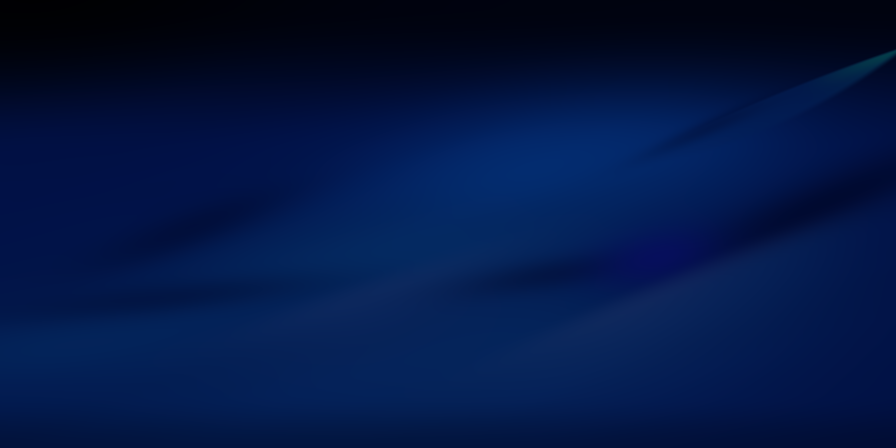
Give the GLSL for this background, as a Shadertoy shader.

```glsl
// Deep blue silk: a navy backdrop darkening to night at the top, overlaid with
// tilted Gaussian glows and shadows, soft-edged diagonal folds and one thin,
// lens-shaped blade at the upper right. Faint stretched noise adds a grain.

#define NIGHT    vec3(0.000, 0.010, 0.060)
#define NAVY     vec3(0.004, 0.066, 0.275)
#define AZURE    vec3(0.015, 0.200, 0.480)
#define TEAL     vec3(0.020, 0.185, 0.400)
#define SLATE    vec3(0.110, 0.190, 0.390)
#define SHADOW   vec3(0.000, 0.030, 0.170)
#define INDIGO   vec3(0.030, 0.050, 0.390)
#define TIP      vec3(0.020, 0.300, 0.300)
#define GRAIN    0.035
#define TILT     0.40

vec2 rotate(vec2 p, float angle) {
    float c = cos(angle), s = sin(angle);
    return vec2(c * p.x + s * p.y, c * p.y - s * p.x);
}

// Elliptical Gaussian spot, tilted by angle.
float glow(vec2 p, vec2 centre, vec2 radius, float angle) {
    vec2 q = rotate(p - centre, angle) / radius;
    return exp(-dot(q, q));
}

// Fold with a fairly crisp upper edge, fading away below it.
float fold(vec2 p, vec2 centre, float reach, float fade, float angle) {
    vec2 q = rotate(p - centre, angle);
    float edge = smoothstep(0.025, -0.035, q.y);
    float along = q.x / reach;
    return edge * exp(min(q.y, 0.0) / fade - along * along);
}

float hash(vec2 p) {
    return fract(sin(dot(p, vec2(127.1, 311.7))) * 43758.5453);
}

float noise(vec2 p) {
    vec2 i = floor(p), f = fract(p);
    f = f * f * (3.0 - 2.0 * f);
    return mix(mix(hash(i), hash(i + vec2(1, 0)), f.x),
               mix(hash(i + vec2(0, 1)), hash(i + vec2(1, 1)), f.x), f.y);
}

// Long streaks running along the tilt of the cloth.
float streaks(vec2 p) {
    vec2 q = rotate(p, TILT * 0.75) * vec2(1.5, 9.0);
    float sum = 0.0, weight = 0.5;
    for (int i = 0; i < 3; i++) {
        sum += weight * noise(q);
        q = q * 2.0 + 7.3;
        weight *= 0.5;
    }
    return sum;
}

vec3 backdrop(vec2 p) {
    vec3 col = mix(NAVY, NIGHT, smoothstep(0.66, 0.98, p.y));
    col *= 1.0 - 0.85 * glow(p, vec2(0.10, 1.02), vec2(0.60, 0.20), 0.15);
    col = mix(col, TEAL, 0.42 * glow(p, vec2(0.65, 0.15), vec2(1.10, 0.24), 0.05));
    return col;
}

vec3 lights(vec3 col, vec2 p) {
    col = mix(col, AZURE, 0.72 * glow(p, vec2(1.15, 0.62), vec2(0.42, 0.14), 0.20));
    col = mix(col, AZURE, 0.42 * glow(p, vec2(1.48, 0.65), vec2(0.32, 0.12), 0.10));
    col = mix(col, TEAL, 0.72 * glow(p, vec2(0.88, 0.43), vec2(0.52, 0.11), 0.12));
    col = mix(col, TEAL, 0.45 * glow(p, vec2(0.12, 0.23), vec2(0.50, 0.08), 0.12));
    col = mix(col, TEAL, 0.45 * glow(p, vec2(1.25, 0.25), vec2(0.50, 0.16), 0.20));
    return col;
}

vec3 shadows(vec3 col, vec2 p) {
    col = mix(col, SHADOW, 0.55 * glow(p, vec2(0.43, 0.49), vec2(0.24, 0.045), 0.35));
    col = mix(col, SHADOW, 0.42 * glow(p, vec2(0.38, 0.335), vec2(0.34, 0.035), 0.10));
    col = mix(col, SHADOW, 0.50 * glow(p, vec2(1.25, 0.39), vec2(0.25, 0.035), 0.15));
    col = mix(col, SHADOW, 0.85 * glow(p, vec2(1.84, 0.545), vec2(0.36, 0.055), TILT));
    col = mix(col, INDIGO, 0.75 * glow(p, vec2(1.47, 0.425), vec2(0.14, 0.060), 0.20));
    return col;
}

vec3 folds(vec3 col, vec2 p) {
    col = mix(col, SLATE, 0.50 * fold(p, vec2(0.82, 0.365), 0.30, 0.10, 0.32));
    col = mix(col, SLATE, 0.72 * fold(p, vec2(1.45, 0.355), 0.34, 0.09, TILT));
    col = mix(col, TEAL, 0.35 * fold(p, vec2(1.70, 0.44), 0.24, 0.20, TILT));
    return col;
}

// Thin lens between two arcs, brightening to green at its far end.
vec3 blade(vec3 col, vec2 p) {
    vec2 q = rotate(p - vec2(1.38, 0.625), TILT);
    float t = q.x / 0.69;
    float bow = max(4.0 * t * (1.0 - t), 0.0);
    float top = smoothstep(0.004, -0.004, q.y - 0.014 * bow);
    float bottom = smoothstep(-0.010, 0.006, q.y + 0.046 * bow);
    float body = top * bottom * smoothstep(0.0, 0.65, t) * step(t, 1.0);
    float rim = exp(-pow((q.y - 0.004 * bow) / 0.018, 2.0));
    col = mix(col, SHADOW, 0.55 * rim * glow(vec2(t), vec2(0.38), vec2(0.35), 0.0));
    col = mix(col, mix(NAVY, TEAL, 0.45), 0.65 * body);
    return mix(col, TIP, 0.75 * body * smoothstep(0.62, 1.0, t) * (0.35 + 0.65 * rim));
}

void mainImage(out vec4 fragColor, in vec2 fragCoord) {
    // Canvas spans two units across and one unit up.
    vec2 p = fragCoord / iResolution.xy * vec2(2.0, 1.0);
    vec3 col = lights(backdrop(p), p);
    col = folds(shadows(col, p), p);
    col = blade(col, p);

    // Dim the lower right corner and the foot, then add the grain.
    col = mix(col, NAVY * 0.9, 0.6 * glow(p, vec2(2.05, 0.05), vec2(0.40, 0.30), 0.0));
    col *= 1.0 - 0.22 * smoothstep(0.12, 0.0, p.y);
    col *= 1.0 + GRAIN * (streaks(p) * 2.0 - 0.9);
    fragColor = vec4(clamp(col, 0.0, 1.0), 1.0);
}
```
